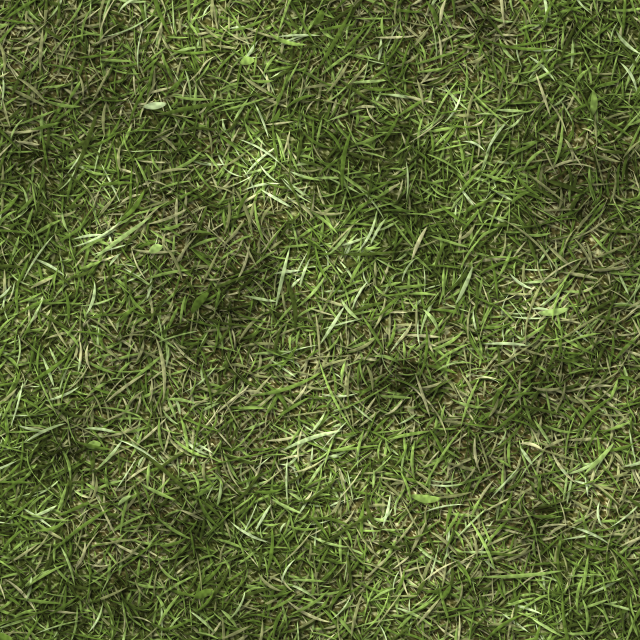
Write a three.js fragment shader that draws this texture.

```glsl
// Sunlit rough lawn: layers of thin, curved, tapered grass blades over dry thatch.
// Each layer scatters one blade per jittered grid cell, from short deep ones up to
// long pale ones; every blade drops a soft shadow on those drawn before it.
varying vec2 vUv;

const vec3 SOIL  = vec3(0.15, 0.17, 0.06);
const vec3 DEEP  = vec3(0.26, 0.31, 0.13);
const vec3 MID   = vec3(0.34, 0.43, 0.17);
const vec3 FRESH = vec3(0.49, 0.59, 0.29);
const vec3 PALE  = vec3(0.66, 0.73, 0.53);
const vec3 DRY   = vec3(0.46, 0.48, 0.30);
const vec3 STRAW = vec3(0.70, 0.70, 0.51);
const vec3 BROWN = vec3(0.34, 0.29, 0.17);
const vec2 SHADOW_OFFSET = vec2(-0.0015, 0.0025);
const float FEATHER = 0.0011;
const float PI = 3.14159;
const int FINE_LAYERS = 13;

float hash(vec2 p) {
  return fract(sin(dot(p, vec2(127.1, 311.7))) * 43758.55);
}

vec2 hash2(vec2 p) {
  return vec2(hash(p), hash(p + 41.73));
}

float noise(vec2 p) {
  vec2 i = floor(p);
  vec2 f = fract(p);
  f = f * f * (3.0 - 2.0 * f);
  return mix(mix(hash(i), hash(i + vec2(1.0, 0.0)), f.x),
             mix(hash(i + vec2(0.0, 1.0)), hash(i + vec2(1.0, 1.0)), f.x), f.y);
}

float fbm(vec2 p) {
  return 0.55 * noise(p) + 0.3 * noise(p * 2.1 + 7.3) + 0.15 * noise(p * 4.3 + 19.1);
}

// Ramp from shaded to sun-bleached green
vec3 grassColor(float tone) {
  vec3 c = mix(SOIL, DEEP, smoothstep(0.0, 0.15, tone));
  c = mix(c, MID, smoothstep(0.2, 0.42, tone));
  c = mix(c, FRESH, smoothstep(0.5, 0.75, tone));
  return mix(c, PALE, smoothstep(0.82, 1.0, tone));
}

// Litter with small crossing fibres
vec3 thatch(vec2 uv, float dryness) {
  float fibres = noise(uv * vec2(160.0, 330.0)) * 0.5
               + noise(vec2(uv.x + uv.y, uv.x - uv.y) * vec2(290.0, 120.0)) * 0.5;
  vec3 c = mix(SOIL, mix(DEEP, BROWN, dryness), smoothstep(0.2, 0.5, fibres));
  return mix(c, mix(DRY, STRAW, dryness), smoothstep(0.5, 0.8, fibres));
}

// One blade per cell, composited over the colour beneath
vec3 bladeLayer(vec3 under, vec2 uv, float size, float width, float presence,
                float lightness, float dryness, float seed) {
  vec3 color = under;
  vec2 home = floor(uv / size);
  for (int y = -1; y <= 1; y++) {
    for (int x = -1; x <= 1; x++) {
      vec2 cell = home + vec2(float(x), float(y));
      vec2 id = cell + seed;
      vec2 offset = uv - (cell + hash2(id)) * size;
      if (dot(offset, offset) > size * size || hash(id + 5.9) > presence) continue;

      vec2 shape = hash2(id + 31.7);
      vec2 look = hash2(id + 73.1);
      float angle = 0.85 + (shape.x + look.x - 1.0) * PI * 0.75;
      vec2 along = vec2(cos(angle), sin(angle));
      vec2 across = vec2(-along.y, along.x);

      // Bent, tapered strip
      float t = dot(offset, along) / (size * mix(0.4, 0.94, shape.y));
      float side = dot(offset, across) + (look.y - 0.5) * size * 0.3 * (t * t - 0.3);
      float w = width * mix(0.5, 1.35, fract(shape.x * 7.0)) * max(1.0 - t * t, 0.0);
      float ends = 1.0 - smoothstep(0.7, 1.0, abs(t));
      float cover = ends * (1.0 - smoothstep(-FEATHER, FEATHER, abs(side) - w));
      float shadowSide = abs(side + dot(SHADOW_OFFSET, across));
      float shadow = ends * (1.0 - smoothstep(w * 0.5, w + 0.0035, shadowSide));

      // Individual tone, dry stalks, lit edge
      float tone = fract(look.x * 11.0 + shape.y * 5.0);
      vec3 tint = grassColor(tone * 0.85 + lightness);
      float isDry = step(fract(look.y * 13.0 + shape.x * 3.0), dryness * 0.5);
      tint = mix(tint, mix(DRY, STRAW, tone * tone), isDry);
      tint *= 0.97 + 0.12 * clamp(side / max(w, FEATHER), -1.0, 1.0) + 0.12 * t;
      color = mix(color * (1.0 - 0.27 * shadow), tint, cover);
    }
  }
  return color;
}

void main() {
  float dryness = mix(0.15, 0.8, smoothstep(0.25, 0.75, fbm(vUv * 7.0 + 3.7)));
  float patches = fbm(vUv * 9.0 + 21.4) - 0.5;
  vec3 color = thatch(vUv, dryness);

  // Dense turf, growing longer and lighter towards the top
  for (int i = 0; i < FINE_LAYERS; i++) {
    float level = float(i) / float(FINE_LAYERS - 1);
    color = bladeLayer(color, vUv, mix(0.02, 0.047, level), mix(0.0013, 0.0021, level),
                       0.95, 0.04 + 0.13 * level + 0.4 * patches, dryness,
                       float(i) * 17.37 + 2.6);
  }

  // Sparse broad leaves and long stray blades
  color = bladeLayer(color, vUv, 0.03, 0.005, 0.02, 0.2, 0.0, 271.3);
  color = bladeLayer(color, vUv, 0.08, 0.0028, 0.5, 0.18, 0.2, 313.9);

  // Fine grain and broad light variation
  float grain = noise(vUv * 240.0) * 0.6 + noise(vUv * 130.0 + 9.0) * 0.4;
  color *= (1.18 + 0.75 * patches) * mix(0.74, 1.26, grain);
  gl_FragColor = vec4(clamp(color, 0.0, 1.0), 1.0);
}
```
